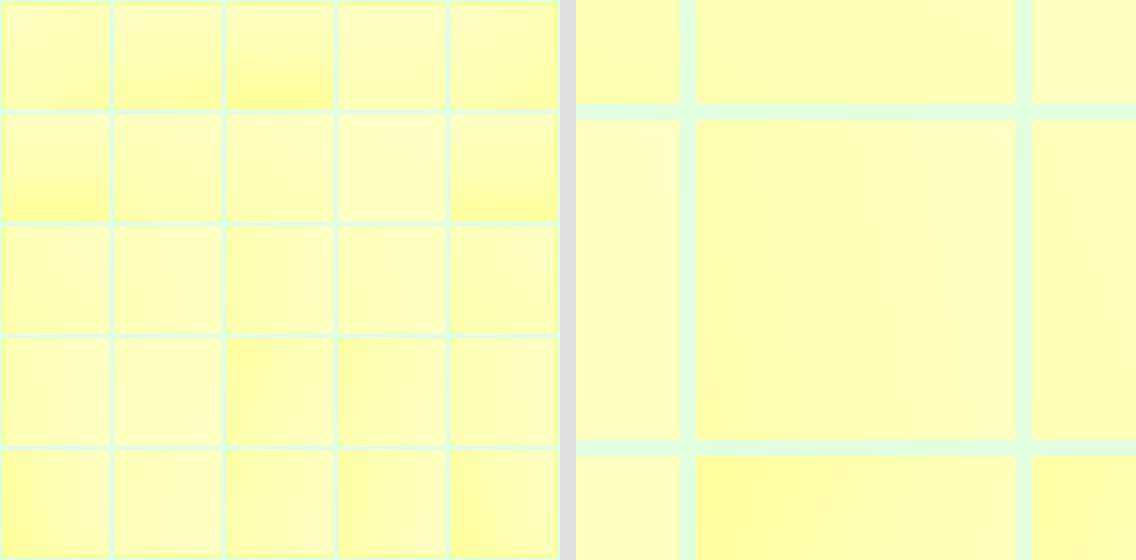
Left: the whole. Right: its middle third, enlarged.
A three.js fragment shader for this pattern:

```glsl
// Pale yellow square tiles, each with its own soft gradient, set in mint grout.
#define TILES 5.0
#define GROUT_WIDTH 0.0094
#define RIM_INSET 0.0096
#define SOFTNESS 0.0009
#define GRADIENT_CURVE 1.35
#define PALE vec3(1.0, 1.0, 0.765)
#define DEEP vec3(1.0, 1.0, 0.55)
#define RIM vec3(1.0, 1.0, 0.55)
#define MINT vec3(0.88, 1.0, 0.88)

varying vec2 vUv;

// Layered sines: how deep the yellow of a tile gets, 0 to 1
float tileDepth(vec2 id) {
  float rows = 0.55 - 0.18 * cos(0.9 * (id.y - 1.8));
  float columns = 0.12 * cos(3.14159 * id.x);
  float coarse = 0.33 * sin(1.5708 * id.y) * cos(1.4 * (id.x - 2.2));
  float fine = 0.25 * sin(0.7854 * (id.y - 2.0)) * sin(1.6 * (id.x - 0.4));
  return clamp(rows + columns + coarse + fine, 0.06, 1.0);
}

// Unit direction toward the deeper side of a tile
vec2 tileDirection(vec2 id) {
  float angle = -2.1 + sin(0.9 * (id.y - 2.4)) - 0.5 * sin(0.8 * id.x);
  return vec2(cos(angle), sin(angle));
}

// Linear gradient stretched from corner to corner of the tile
vec3 tileColor(vec2 id, vec2 local) {
  vec2 direction = tileDirection(id);
  float span = abs(direction.x) + abs(direction.y);
  float ramp = clamp(0.5 + dot(local - 0.5, direction) / span, 0.0, 1.0);
  return mix(PALE, DEEP, tileDepth(id) * pow(ramp, GRADIENT_CURVE));
}

// 1 where the distance is below the limit, with a smooth edge
float within(float distance, float limit) {
  return 1.0 - smoothstep(limit - SOFTNESS, limit + SOFTNESS, distance);
}

void main() {
  vec2 grid = vUv * TILES;
  vec2 id = min(floor(grid), TILES - 1.0);
  vec2 local = grid - id;

  // Distances in canvas units to the nearest grid line and outer border
  vec2 toLine = min(local, 1.0 - local) / TILES;
  vec2 toBorder = min(vUv, 1.0 - vUv);

  vec3 color = tileColor(id, local);
  color = mix(color, RIM, within(min(toBorder.x, toBorder.y), RIM_INSET));
  color = mix(color, MINT, within(min(toLine.x, toLine.y), 0.5 * GROUT_WIDTH));

  gl_FragColor = vec4(color, 1.0);
}
```
